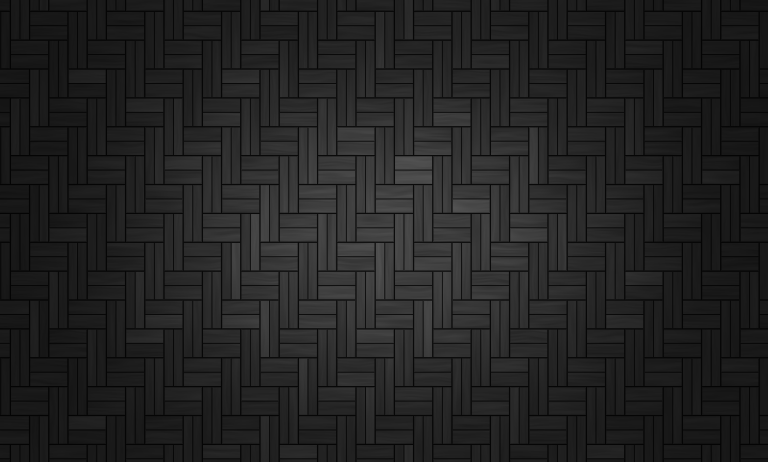
A Shadertoy shader for this pattern:

```glsl
// Dark wooden parquet: paired planks in a stepped weave, lit softly from the centre.
// Each row of cells is the one above moved left by a quarter period; the position
// in that period of four tells lying pairs from standing ones. All ids wrap.

float hash(vec2 p) {
    vec3 q = fract(p.xyx * vec3(0.1031, 0.1030, 0.0973));
    q += dot(q, q.yzx + 33.33);
    return fract((q.x + q.y) * q.z);
}

float noise(vec2 p) {
    vec2 i = floor(p), f = fract(p);
    f = f * f * (3.0 - 2.0 * f);
    return mix(mix(hash(i), hash(i + vec2(1, 0)), f.x),
               mix(hash(i + vec2(0, 1)), hash(i + vec2(1, 1)), f.x), f.y);
}

// Share of a pixel covered by a line of the given half width
float lineCover(float dist, float halfWidth, float pixel) {
    float overlap = min(dist + 0.5 * pixel, halfWidth) - max(dist - 0.5 * pixel, -halfWidth);
    return clamp(overlap / pixel, 0.0, 1.0);
}

// Streaks along x, bent a little, different for every seed
float woodGrain(vec2 p, float seed) {
    vec2 offset = vec2(seed * 91.0, seed * 173.0);
    p.y += 0.006 * noise(p * vec2(22.0, 40.0) + offset);
    float broad = noise(p * vec2(10.0, 110.0) + offset);
    float fine = noise(p * vec2(24.0, 300.0) + offset.yx);
    return 0.55 * broad + 0.45 * fine - 0.5;
}

void mainImage(out vec4 fragColor, in vec2 fragCoord) {
    vec2 uv = fragCoord / iResolution.xy;
    float pixel = 1.0 / iResolution.y;
    vec2 cells = vec2(40.0, 16.0);
    vec2 cellSize = vec2(iResolution.x / iResolution.y, 1.0) / cells;

    // Weave: steps 0 and 1 lie flat, 2 and 3 are the top and foot of a standing pair
    vec2 grid = vec2(uv.x, 1.0 - uv.y) * cells + vec2(0.46, 0.61);
    vec2 cell = floor(grid), f = fract(grid);
    float stepInPeriod = mod(cell.x + cell.y + 1.0, 4.0);
    bool lying = stepInPeriod < 1.5;

    // Position in the pair: x along the planks (0 to 2), y across them (0 to 1)
    vec2 pos = lying ? vec2(f.x + stepInPeriod, f.y) : vec2(f.y + stepInPeriod - 2.0, f.x);
    vec2 unit = lying ? cellSize : cellSize.yx;
    vec2 id = mod(cell - (lying ? vec2(stepInPeriod, 0.0) : vec2(0.0, stepInPeriod - 2.0)), cells);
    float seed = hash(vec2(id.x * 2.0 + step(0.5, pos.y), id.y) + 7.0);

    // Gaps around the pair and a thinner one between its planks
    vec2 border = min(pos, vec2(2.0, 1.0) - pos) * unit;
    float gap = max(lineCover(min(border.x, border.y), 0.0014, pixel),
                    lineCover(abs(pos.y - 0.5) * unit.y, 0.0010, pixel));

    // Light that falls off smoothly and meets itself at the canvas edges
    vec2 glow = 0.5 - 0.5 * cos(6.2831853 * uv);
    float light = 0.093 + 0.172 * glow.x * (0.25 + 0.75 * glow.y);

    // Plank tone, with a few paler boards and stronger figure on lying ones
    float tone = 0.93 + 0.14 * seed + 0.16 * smoothstep(0.88, 0.98, seed);
    tone += woodGrain(pos * unit, seed) * (lying ? 0.34 : 0.24);
    float shade = light * mix(tone, 0.18, gap);
    fragColor = vec4(vec3(shade), 1.0);
}
```
